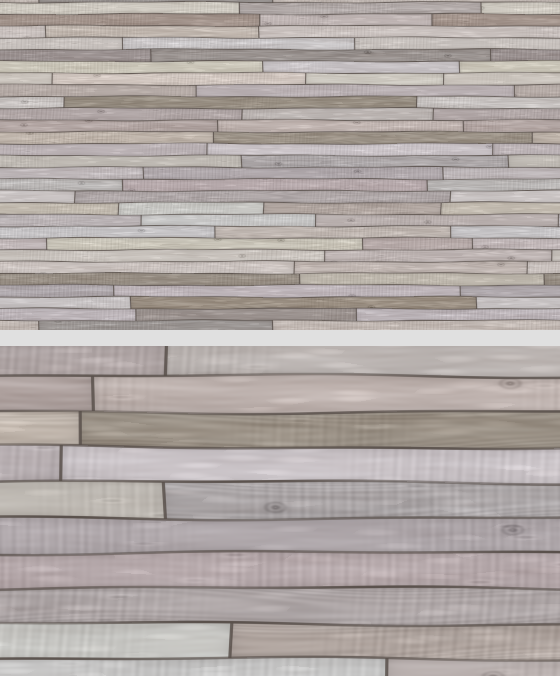
Top: the whole. Bottom: its middle third, enlarged.
Give the GLSL for this texture, as a Shadertoy shader.

```glsl
#define ROWS 28.0
#define ROW_SHIFT 0.19
#define SEAM_HALF 0.036
#define JOINT_HALF 0.045
#define SEAM_WOBBLE 0.045
#define GRAIN 0.017
#define SAW_MARKS 0.028
#define PALE vec3(0.785, 0.765, 0.750)
#define MID vec3(0.735, 0.705, 0.690)
#define ROSE vec3(0.690, 0.650, 0.650)
#define TAUPE vec3(0.600, 0.560, 0.535)
#define SEAM vec3(0.350, 0.315, 0.295)

const float TAU = 6.2831853;

float hash(vec2 p) {
    return fract(sin(dot(p, vec2(127.1, 311.7))) * 4375.85);
}

// Cellular noise: distance to the nearest point, and that point's random id
vec2 cellular(vec2 p) {
    vec2 base = floor(p);
    vec2 nearest = vec2(9.0, 0.0);
    for (int j = -1; j <= 1; j++) {
        for (int i = -1; i <= 1; i++) {
            vec2 c = base + vec2(i, j);
            vec2 point = c + vec2(hash(c), hash(c + 41.3));
            float d = length(p - point);
            if (d < nearest.x) nearest = vec2(d, hash(c + 17.9));
        }
    }
    return nearest;
}

// Layered sines drawn out along the board
float fibres(vec2 q) {
    float sum = 0.0, freq = 6.0, amp = 1.0;
    for (int i = 0; i < 4; i++) {
        float k = float(i);
        float bend = 1.6 * sin(q.x * (0.31 + 0.23 * k) + k * 2.1);
        sum += amp * sin(q.y * freq + bend + k) * (0.6 + 0.4 * sin(q.x * (0.9 + k) + q.y * 3.0));
        freq *= 1.75;
        amp *= 0.85;
    }
    return sum;
}

float seamWobble(float x, float seam) {
    float a = hash(vec2(seam, 3.0)), b = hash(vec2(seam, 8.0));
    return SEAM_WOBBLE * (sin(TAU * (2.0 * x + a)) + 0.6 * sin(TAU * (5.0 * x + b)));
}

float stroke(float d, float halfWidth, float px) {
    return 1.0 - smoothstep(halfWidth - px, halfWidth + px, d);
}

vec3 boardColour(vec2 id) {
    float pick = hash(id + 2.7);
    vec3 col = pick < 0.36 ? PALE : pick < 0.65 ? MID : pick < 0.86 ? ROSE : TAUPE;
    float warmth = hash(id + 5.1) - 0.5;
    float green = hash(id + 9.4) - 0.5;
    col += warmth * vec3(0.025, 0.005, -0.045) + green * vec3(-0.008, 0.018, -0.008);
    return col + 0.03 * (hash(id + 12.6) - 0.5);
}

void mainImage(out vec4 fragColor, in vec2 fragCoord) {
    vec2 uv = fragCoord / iResolution.xy;
    float px = 0.7 * ROWS / iResolution.y;
    float span = ROWS * iResolution.x / iResolution.y;

    // Rows, counted downward, with gently bent seams
    float t = (1.0 - uv.y) * ROWS - ROW_SHIFT;
    float seam = floor(t + 0.5);
    float seamId = mod(seam, ROWS);
    float seamDist = t - seam - seamWobble(uv.x, seamId);
    float row = seamDist < 0.0 ? seam - 1.0 : seam;
    float v = t - row;
    row = mod(row, ROWS);

    // Two boards per row, sometimes three
    float slant = 0.12 * (hash(vec2(row, 6.0)) - 0.5) * (v - 0.5) / span;
    float u = fract(uv.x - hash(vec2(row, 1.0)) + slant);
    float cut = mix(0.3, 0.62, hash(vec2(row, 2.0)));
    float cut2 = hash(vec2(row, 4.0)) < 0.2 ? mix(cut, 1.0, 0.45) : 1.0;
    float board = step(cut, u) + step(cut2, u);
    float jointDist = min(min(u, 1.0 - u), min(abs(u - cut), abs(u - cut2))) * span;
    vec2 id = vec2(row, board);

    // Base colour and fibres
    vec3 col = boardColour(id);
    vec2 q = vec2(u * span, v) + vec2(hash(id + 20.0) * 60.0, hash(id + 31.0) * 25.0);
    float rough = mix(0.6, 1.5, hash(id + 7.7));
    col += GRAIN * rough * fibres(q) * vec3(0.9, 1.0, 1.05);

    // Arched growth rings on some boards
    float arch = v - 0.5 + 0.15 * sin(q.x * 0.4);
    float rings = sin(70.0 * arch * arch + q.x * 1.1 + sin(q.x * 0.7));
    col += 0.018 * rings * step(0.72, hash(id + 14.2));

    // Blotches, saw marks and scraped pale wear
    vec2 blotch = cellular(q * vec2(0.22, 1.1));
    col += 0.04 * (0.5 - blotch.x);
    float patchMask = smoothstep(0.35, 0.75, sin(q.x * 0.33) * 0.5 + hash(id + 3.3));
    float saw = sin(q.x * 19.0 + 2.0 * sin(q.x * 1.7) + v * 1.5) + 0.6 * sin(q.x * 31.0 + v);
    col += SAW_MARKS * 0.6 * patchMask * saw;
    vec2 scrape = cellular(q * vec2(0.7, 4.5));
    col += 0.05 * step(0.7, scrape.y) * smoothstep(0.6, 0.1, scrape.x);

    // Occasional small knots and dark nicks
    vec2 knot = cellular(q * vec2(0.45, 0.9));
    col -= 0.16 * step(0.96, knot.y) * smoothstep(0.24, 0.03, knot.x) * (0.7 + 0.3 * sin(knot.x * 60.0));
    col -= 0.09 * step(0.95, scrape.y) * smoothstep(0.3, 0.05, scrape.x) * patchMask;

    // Soft shade by the edges, then seams and joints
    float d = abs(seamDist);
    col *= 1.0 - 0.09 * exp(-d * 9.0) - 0.07 * exp(-jointDist * 5.0);
    float wear = 0.72 + 0.28 * sin(uv.x * span * 0.5 + seamId * 2.4) * sin(uv.x * span * 0.17 + seamId);
    col = mix(col, SEAM, wear * stroke(d, SEAM_HALF, px));
    col = mix(col, SEAM, 0.85 * stroke(jointDist, JOINT_HALF, px));
    fragColor = vec4(clamp(col, 0.0, 1.0), 1.0);
}
```
